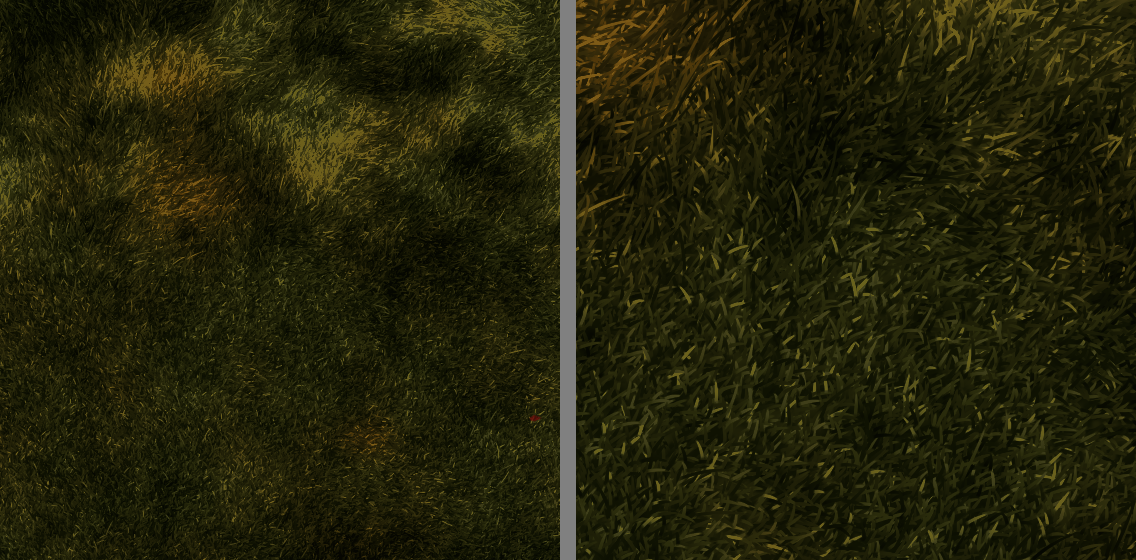
Left, the full canvas; right, a detail of the centre.
A WebGL 2 fragment shader for this texture:

```glsl
#version 300 es
precision highp float;
uniform vec2 u_resolution;
out vec4 fragColor;

vec3 hash3(vec2 p) {
  vec3 q = fract(p.xyx * vec3(0.1031, 0.1030, 0.0973));
  q += dot(q, q.yxz + 33.33);
  return fract((q.xxy + q.yzz) * q.zyx);
}

float valueNoise(vec2 p) {
  vec2 cell = floor(p), f = fract(p);
  f = f * f * (3.0 - 2.0 * f);
  float low = mix(hash3(cell).x, hash3(cell + vec2(1, 0)).x, f.x);
  float high = mix(hash3(cell + vec2(0, 1)).x, hash3(cell + vec2(1, 1)).x, f.x);
  return mix(low, high, f.y);
}

float fbm(vec2 p) {
  float sum = 0.0, gain = 0.5;
  for (int i = 0; i < 4; i++) {
    sum += gain * valueNoise(p);
    p = mat2(1.6, 1.2, -1.2, 1.6) * p + 17.3;
    gain *= 0.5;
  }
  return sum / 0.9375;
}

// Soft oval region, 1 at its centre
float glow(vec2 p, vec2 centre, vec2 radius) {
  vec2 d = (p - centre) / radius;
  return exp(-dot(d, d));
}

// Leaning direction of the grass at a root point
float leanAngle(vec2 root) {
  float sweep = mix(1.9, 0.55, smoothstep(0.0, 0.65, root.x));
  return sweep + 1.8 * (valueNoise(root * 9.0 + 5.0) - 0.5);
}

// Paints one layer of tapered, bent blades over the tone
float bladeLayer(float tone, vec2 p, float cells, float seed, float width, float spread, float density, float px) {
  vec2 shift = hash3(vec2(seed, 7.0)).xy;
  vec2 g = p * cells + shift;
  vec2 home = floor(g);
  for (int j = -1; j <= 1; j++) {
    for (int i = -1; i <= 1; i++) {
      vec2 cell = home + vec2(i, j);
      vec3 place = hash3(cell + seed * 19.7);
      vec3 look = hash3(cell + seed * 31.3 + 71.0);
      if (place.z > density) continue;
      vec2 root = cell + place.xy;
      float angle = leanAngle((root - shift) / cells) + (look.x - 0.5) * spread;
      vec2 along = vec2(cos(angle), sin(angle));
      vec2 d = g - root;
      float reach = mix(0.4, 0.95, look.y);
      float s = dot(d, along) / reach;
      float bend = (look.x - 0.5) * 0.25 * s * s;
      float across = abs(dot(d, vec2(-along.y, along.x)) - bend) / cells;
      float taper = width * (1.0 - 0.5 * smoothstep(-0.2, 1.0, s));
      float mask = 1.0 - smoothstep(taper - 0.5 * px, taper + 0.8 * px, across);
      mask *= 1.0 - smoothstep(0.6, 1.0, abs(s));
      float shade = look.z + 0.25 * step(0.95, look.z) + 0.12 * s;
      tone = mix(tone, shade, mask);
    }
  }
  return tone;
}

// Dark olive to pale straw
vec3 grassRamp(float t, float dryness) {
  vec3 c = mix(vec3(0.02, 0.026, 0.003), vec3(0.06, 0.07, 0.01), smoothstep(-0.15, 0.17, t));
  c = mix(c, vec3(0.12, 0.12, 0.03), smoothstep(0.17, 0.45, t));
  c = mix(c, vec3(0.17, 0.17, 0.05), smoothstep(0.45, 0.70, t));
  vec3 lit = mix(vec3(0.25, 0.24, 0.11), vec3(0.27, 0.23, 0.05), dryness);
  c = mix(c, lit, smoothstep(0.70, 0.88, t));
  return mix(c, vec3(0.42, 0.375, 0.12), smoothstep(0.88, 1.12, t));
}

void main() {
  vec2 p = gl_FragCoord.xy / u_resolution;
  float px = 1.0 / u_resolution.y;
  float meadow = smoothstep(0.45, 0.68, p.y + 0.12 * (valueNoise(p * 6.0) - 0.5));

  // Broad light and shadow, stronger in the tall grass
  float light = 0.07 * meadow + (fbm(p * 7.0 + 3.0) - 0.5) * mix(0.4, 1.2, meadow);
  light += (fbm(p * 24.0) - 0.5) * mix(0.5, 0.8, meadow);
  light += 0.42 * glow(p, vec2(0.56, 0.79), vec2(0.11, 0.08));
  light += 0.38 * glow(p, vec2(0.06, 0.69), vec2(0.11, 0.08));
  light += 0.36 * glow(p, vec2(0.28, 0.87), vec2(0.13, 0.05));
  light += 0.24 * glow(p, vec2(0.32, 0.67), vec2(0.12, 0.07));
  light += 0.32 * glow(p, vec2(0.86, 0.95), vec2(0.24, 0.05));
  light += 0.20 * glow(p, vec2(0.90, 0.78), vec2(0.15, 0.05));
  light -= 0.42 * glow(p, vec2(0.72, 0.87), vec2(0.17, 0.04));
  light -= 0.34 * glow(p, vec2(0.82, 0.54), vec2(0.18, 0.09));
  light -= 0.20 * glow(p, vec2(0.55, 0.62), vec2(0.12, 0.06));
  light -= 0.30 * glow(p, vec2(0.10, 0.97), vec2(0.15, 0.07));
  light -= 0.28 * glow(p, vec2(0.27, 0.79), vec2(0.09, 0.04));
  light -= 0.30 * glow(p, vec2(0.85, 0.0), vec2(0.35, 0.05));

  // Short turf, then long blades on top
  float tone = 0.6 * valueNoise(p * 210.0) * valueNoise(p * 95.0 + 9.0) + 0.06;
  for (int k = 0; k < 7; k++) {
    tone = bladeLayer(tone, p, 110.0, float(k) + 1.0, 0.00095, 2.2, 1.0, px);
  }
  for (int k = 0; k < 5; k++) {
    tone = bladeLayer(tone, p, 44.0, float(k) + 21.0, 0.0009, 1.1, mix(0.05, 0.95, meadow), px);
  }

  // Dry straw among cooler green
  float straw = glow(p, vec2(0.66, 0.22), vec2(0.05, 0.04));
  float dry = 0.7 * glow(p, vec2(0.34, 0.66), vec2(0.17, 0.09)) + 0.5 * glow(p, vec2(0.27, 0.86), vec2(0.16, 0.07));
  dry += 0.8 * straw + 0.7 * glow(p, vec2(0.66, 0.02), vec2(0.10, 0.06));
  dry = clamp(dry + 0.15 + 0.9 * (fbm(p * 9.0 + 40.0) - 0.5), 0.0, 1.0);

  vec3 colour = grassRamp(0.05 + 0.86 * tone + light + 0.22 * straw, min(1.5 * dry, 1.0));
  colour *= mix(vec3(0.98, 1.02, 0.95), vec3(1.18, 0.95, 0.75), dry);

  // Fallen red leaf
  float leafEdge = length((p - vec2(0.955, 0.253)) * vec2(1.0, 1.4)) + 0.008 * (valueNoise(p * 150.0) - 0.5);
  float leaf = 1.0 - smoothstep(0.008 - px, 0.008 + px, leafEdge);
  colour = mix(colour, vec3(0.36, 0.08, 0.04) * (0.6 + 0.5 * tone), leaf);
  fragColor = vec4(colour, 1.0);
}
```
